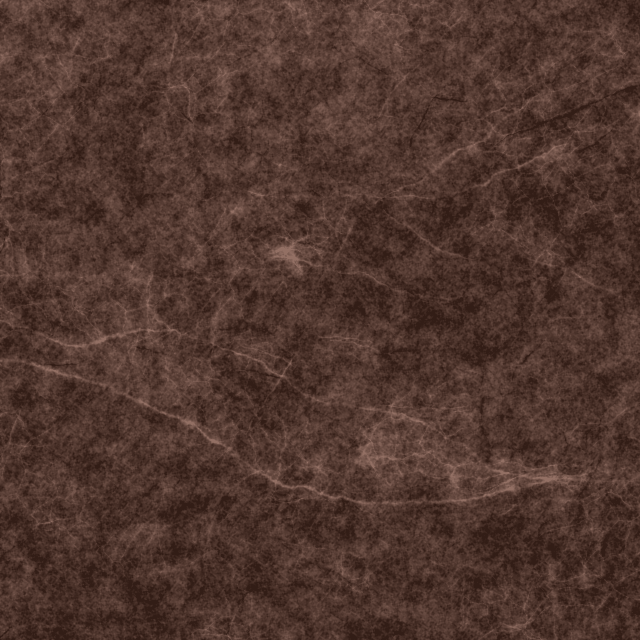
This texture is drawn by a Shadertoy shader. Its source:

```glsl
const vec3 DARK_BROWN = vec3(0.25, 0.16, 0.13);
const vec3 PALE_BROWN = vec3(0.46, 0.34, 0.30);
const mat2 TURN = mat2(0.8, 0.6, -0.6, 0.8);

// Long veins as start and end points
const vec4 VEINS[11] = vec4[11](
    vec4(0.50, 0.57, 0.61, 0.69), vec4(0.61, 0.69, 0.85, 0.86),
    vec4(0.39, 0.59, 0.82, 0.53), vec4(0.39, 0.69, 0.62, 0.69),
    vec4(0.62, 0.69, 0.90, 0.77), vec4(0.61, 0.67, 0.75, 0.60),
    vec4(0.82, 0.60, 0.98, 0.52), vec4(0.50, 0.47, 0.73, 0.43),
    vec4(0.82, 0.28, 1.02, 0.37), vec4(0.26, 1.02, 0.27, 0.90),
    vec4(0.37, 0.31, 0.45, 0.43));

vec2 hash2(vec2 p) {
    vec3 q = fract(p.xyx * vec3(0.1031, 0.1030, 0.0973));
    q += dot(q, q.yzx + 33.33);
    return fract((q.xx + q.yz) * q.zy);
}

float noise(vec2 p) {
    vec2 i = floor(p), f = fract(p);
    f = f * f * (3.0 - 2.0 * f);
    float low = mix(hash2(i).x, hash2(i + vec2(1, 0)).x, f.x);
    float high = mix(hash2(i + vec2(0, 1)).x, hash2(i + vec2(1, 1)).x, f.x);
    return mix(low, high, f.y);
}

float fbm(vec2 p) {
    float sum = 0.0, amp = 0.5;
    for (int i = 0; i < 5; i++) {
        sum += amp * noise(p);
        p = TURN * p * 2.03 + 17.0;
        amp *= 0.55;
    }
    return sum / 1.05;
}

// Layered sines that bend straight features
vec2 sway(vec2 p) {
    vec2 bend = vec2(0);
    float freq = 11.0, amp = 0.008;
    for (int i = 0; i < 5; i++) {
        bend += amp * sin(freq * p.yx + 30.0 * bend.yx + float(i) * vec2(2.1, 4.3));
        p = TURN * p;
        freq *= 1.9;
        amp *= 0.5;
    }
    return bend;
}

// Cellular network of thin lines
float web(vec2 p, float scale, float width) {
    vec2 cell = floor(p * scale), f = fract(p * scale);
    float nearest = 9.0, second = 9.0;
    for (int y = -1; y <= 1; y++)
    for (int x = -1; x <= 1; x++) {
        vec2 o = vec2(x, y);
        float d = length(o + hash2(cell + o) - f);
        second = min(second, max(nearest, d));
        nearest = min(nearest, d);
    }
    return exp(-(second - nearest) / (scale * width));
}

// Sharp core with a soft halo
float stroke(float d, float width) {
    return exp(-d * d / (width * width)) + 0.25 * exp(-d / (4.0 * width));
}

float segmentVein(vec2 p, vec2 a, vec2 b, float width) {
    vec2 ab = b - a;
    float h = clamp(dot(p - a, ab) / dot(ab, ab), 0.0, 1.0);
    float taper = 0.35 + 0.65 * sqrt(4.0 * h * (1.0 - h));
    return taper * stroke(length(p - a - h * ab), width * taper);
}

// Short slivers scattered over a grid
float slivers(vec2 p, float scale, float seed, float width) {
    vec2 cell = floor(p * scale);
    float sum = 0.0;
    for (int y = -1; y <= 1; y++)
    for (int x = -1; x <= 1; x++) {
        vec2 id = cell + vec2(x, y);
        vec2 r = hash2(id + seed), s = hash2(id + seed + 51.0);
        float angle = mix(-0.7, 1.2, s.x);
        vec2 reach = vec2(cos(angle), sin(angle)) * mix(0.15, 0.55, r.y) / scale;
        vec2 mid = (id + r) / scale;
        sum += s.y * s.y * segmentVein(p, mid - reach, mid + reach, width);
    }
    return sum;
}

float blob(vec2 p, vec2 center, vec2 radius) {
    vec2 q = (p - center) / radius;
    return exp(-dot(q, q));
}

void mainImage(out vec4 fragColor, in vec2 fragCoord) {
    vec2 p = fragCoord / iResolution.y;
    float thin = max(0.0016, 0.7 / iResolution.y);
    vec2 jag = vec2(fbm(p * 16.0), fbm(p * 16.0 + 40.0)) - 0.5;
    vec2 q = p + sway(p) + 0.03 * jag;
    float patches = fbm(p * 5.0 + 8.0);
    float broken = smoothstep(0.25, 0.7, fbm(p * 13.0 + 70.0));

    // Mottled stone and fine grain
    float tone = 0.24 + 0.65 * (patches - 0.5);
    tone += 1.25 * (fbm(q * 42.0) - 0.5);
    tone += 0.50 * (noise(p * 190.0) - 0.5) + 0.55 * (noise(TURN * p * 400.0) - 0.5);
    tone += 0.10 * smoothstep(0.45, 1.0, p.y) * smoothstep(0.9, 0.2, p.x);
    tone -= 0.20 * blob(p, vec2(0.95, 0.70), vec2(0.16, 0.12));
    tone -= 0.18 * blob(p, vec2(0.68, 0.46), vec2(0.22, 0.08));
    tone -= 0.12 * blob(p, vec2(0.45, 0.20), vec2(0.20, 0.06));

    // Pale clouds laced with a dense web
    float cloud = blob(p, vec2(0.74, 0.27 + 0.1 * (0.74 - p.x)), vec2(0.20, 0.045));
    cloud += 0.65 * blob(p, vec2(0.46, 0.61), vec2(0.09, 0.06));
    vec2 stretched = (q + 0.02 * jag.yx) * vec2(0.5, 1.3);
    float lace = web(stretched, 22.0, 0.004) + 0.6 * web(stretched + 3.0, 45.0, 0.003);
    tone += cloud * (0.08 + 0.85 * lace) * (0.4 + broken);

    // Faint cellular veining
    float mask = smoothstep(0.38, 0.64, fbm(p * 6.0 + 31.0));
    tone += 0.60 * mask * broken * web(q + 0.03 * jag.yx, 9.0, 0.003);
    tone += 0.45 * mask * web(q + 0.02 * jag.yx, 23.0, 0.0025);
    tone += 0.25 * broken * web(q + 7.0, 48.0, 0.002);
    tone -= 0.32 * (1.0 - broken) * web(q + 5.0, 31.0, 0.0025);

    // Two long rivers crossing the slab
    float lower = 0.43 - 0.20 * smoothstep(0.0, 0.55, q.x) + 0.015 * sin(9.0 * q.x);
    float upper = 0.49 - 0.24 * smoothstep(0.1, 1.0, q.x) - 0.018 * sin(17.0 * q.x);
    float fade = smoothstep(1.0, 0.8, p.x);
    tone += fade * (0.35 + 0.50 * broken) * stroke(abs(q.y - lower) * 0.9, thin * 1.5);
    tone += fade * (0.25 + 0.45 * broken) * stroke(abs(q.y - upper) * 0.9, thin * 1.2);
    tone -= 0.16 * exp(-abs(q.y - lower + 0.018) / 0.012);

    // Long branches, short slivers and dark cracks
    for (int i = 0; i < 11; i++) {
        float weight = 0.4 + 0.3 * hash2(vec2(i, 5)).x;
        tone += weight * (0.3 + broken) * segmentVein(q, VEINS[i].xy, VEINS[i].zw, thin * 1.3);
    }
    tone += 0.65 * broken * slivers(q, 8.0, 3.0, thin);
    tone += 0.50 * broken * slivers(q, 17.0, 29.0, thin * 0.9);
    tone -= 0.60 * broken * slivers(q, 11.0, 83.0, thin * 1.1);
    tone -= 0.50 * segmentVein(q, vec2(0.78, 0.79), vec2(1.0, 0.85), thin * 1.3);

    // Limits keep the darkest and palest spots in range
    tone = clamp(tone, -0.25, 1.55);
    fragColor = vec4(mix(DARK_BROWN, PALE_BROWN, tone), 1.0);
}
```
